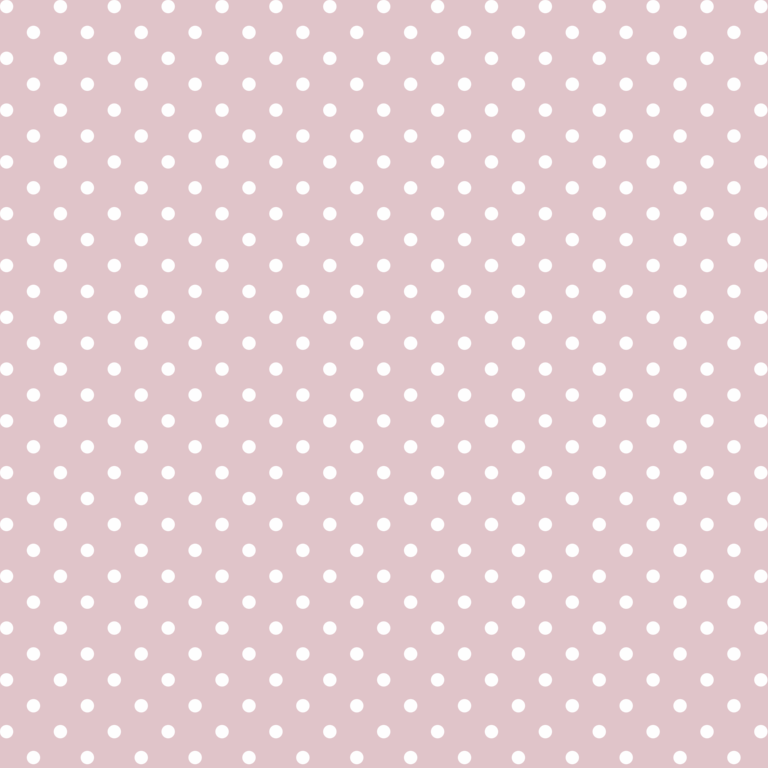
Write a three.js fragment shader that draws this pattern.

```glsl
// Staggered polka dots: small white discs on a flat dusty pink ground.
// The plane is cut into rows, every other row is shifted by half a step,
// and each point measures its distance to the nearest dot centre.

varying vec2 vUv;

const vec3 GROUND_COLOR = vec3(0.880, 0.770, 0.790);
const vec3 DOT_COLOR = vec3(0.995, 0.995, 0.995);
const vec2 FIRST_DOT = vec2(0.0085, 0.9915);  // centre of the top left dot
const vec2 DOT_STEP = vec2(0.07016, 0.03372); // spacing along a row, between rows
const float DOT_RADIUS = 0.0087;
const float EDGE_SOFTNESS = 0.0011;           // half width of the smoothed rim

// Signed distance to the nearest dot, negative inside.
float dotDistance(vec2 point) {
  vec2 cell = (point - FIRST_DOT) / DOT_STEP;
  float row = floor(cell.y + 0.5);
  cell.x -= 0.5 * mod(row, 2.0);
  vec2 offset = (fract(cell + 0.5) - 0.5) * DOT_STEP;
  return length(offset) - DOT_RADIUS;
}

void main() {
  float coverage = 1.0 - smoothstep(-EDGE_SOFTNESS, EDGE_SOFTNESS, dotDistance(vUv));
  gl_FragColor = vec4(mix(GROUND_COLOR, DOT_COLOR, coverage), 1.0);
}
```
